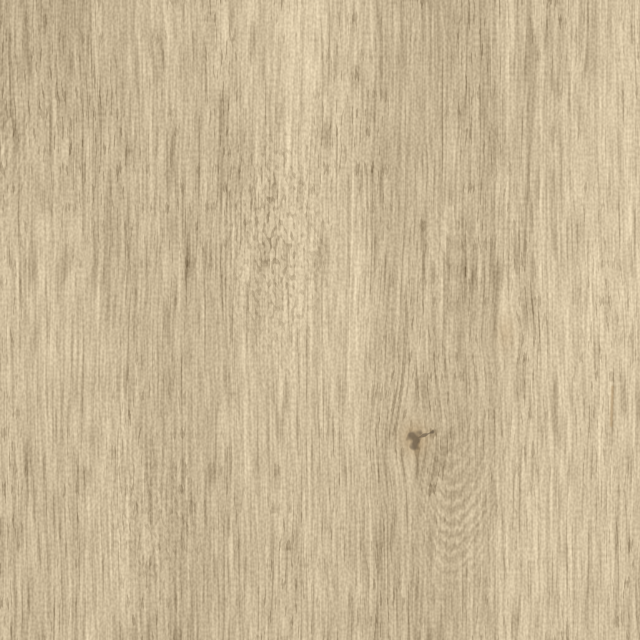
A Shadertoy shader for this texture:

```glsl
// Pale oak boards with vertical grain, arched growth rings and a small knot.
// Stretched gradient noise makes fibres, its zero contours make thin grain
// lines; parabolic fields make arches; elliptical masks place rough patches.

const float TAU = 6.2831853;
const vec3 OAK = vec3(0.786, 0.716, 0.592);
const vec3 TONE_TINT = vec3(1.0, 1.0, 0.94);
const vec3 AMBER = vec3(0.66, 0.53, 0.36);
const vec3 KNOT_DARK = vec3(0.36, 0.31, 0.25);

// Integer hash to a unit gradient direction
vec2 gradientAt(ivec2 cell) {
    uvec2 c = uvec2(cell);
    uint h = c.x * 1597334673u ^ c.y * 3812015801u;
    h = (h ^ (h >> 15)) * 2246822519u;
    h ^= h >> 13;
    float angle = float(h & 65535u) / 65536.0 * TAU;
    return vec2(cos(angle), sin(angle));
}

float gradientNoise(vec2 p) {
    ivec2 i = ivec2(floor(p));
    vec2 f = fract(p);
    vec2 u = f * f * f * (f * (f * 6.0 - 15.0) + 10.0);
    float a = dot(gradientAt(i), f);
    float b = dot(gradientAt(i + ivec2(1, 0)), f - vec2(1, 0));
    float c = dot(gradientAt(i + ivec2(0, 1)), f - vec2(0, 1));
    float d = dot(gradientAt(i + ivec2(1, 1)), f - vec2(1, 1));
    return mix(mix(a, b, u.x), mix(c, d, u.x), u.y);
}

// Soft elliptical spot, 1 at its centre
float spot(vec2 p, vec2 centre, vec2 radius) {
    vec2 q = (p - centre) / radius;
    return exp(-dot(q, q));
}

float segmentDistance(vec2 p, vec2 a, vec2 b) {
    vec2 ab = b - a;
    return length(p - a - ab * clamp(dot(p - a, ab) / dot(ab, ab), 0.0, 1.0));
}

// Sideways shift that leads the fibres around a knot
float knotBend(vec2 p, vec2 knot, vec2 radius, float strength) {
    return -strength * (p.x - knot.x) * spot(p, knot, radius);
}

// U-shaped growth rings, as stacked parabolas with ragged lines
float archRings(vec2 p, float axis, float steepness, float frequency) {
    float dx = p.x - axis;
    float height = p.y - steepness * dx * dx;
    float ragged = 0.50 * gradientNoise(p * vec2(130.0, 50.0))
                 + 1.3 * gradientNoise(p * vec2(14.0, 7.0));
    return sin(TAU * (height * frequency + ragged));
}

// Fibre streaks, from wide bands to hairlines
float fibres(vec2 p) {
    return 0.026 * gradientNoise(p * vec2(40.0, 0.9))
         + 0.050 * gradientNoise(p * vec2(105.0, 2.2) + 17.3)
         + 0.075 * gradientNoise(p * vec2(185.0, 5.0) + 41.7)
         + 0.090 * gradientNoise(p * vec2(255.0, 16.0) + 88.2);
}

// Long thin lines on the zero contours of stretched noise, broken in places
float grainLines(vec2 p, vec2 scale) {
    float line = 1.0 - smoothstep(0.02, 0.11, abs(gradientNoise(p * scale)));
    float gaps = gradientNoise(p * vec2(scale.x * 0.6, 14.0) + 9.7);
    return line * smoothstep(-0.12, 0.22, gaps);
}

// Short dark dashes along the grain
float pores(vec2 p, vec2 scale) {
    float dash = smoothstep(0.20, 0.38, gradientNoise(p * scale + 73.1));
    float density = 0.70 + 1.6 * gradientNoise(p * vec2(15.0, 3.0) + 5.9);
    return dash * clamp(density, 0.1, 1.3);
}

void mainImage(out vec4 fragColor, in vec2 fragCoord) {
    vec2 uv = fragCoord / iResolution.xy;
    vec2 knot = vec2(0.648, 0.314);
    vec2 sideKnot = vec2(0.790, 0.480);

    // Boards: soft seams, each with its own tint
    float second = smoothstep(0.365, 0.385, uv.x);
    float third = smoothstep(0.574, 0.588, uv.x);
    float fourth = smoothstep(0.772, 0.780, uv.x);
    float boardTone = -0.006 + 0.012 * second - 0.032 * third + 0.046 * fourth;

    // Grain direction, continuous across the boards
    vec2 grain = uv;
    grain.x += 0.014 * gradientNoise(uv * vec2(3.0, 1.7) + 3.7)
             + 0.0022 * gradientNoise(uv * vec2(13.0, 7.0));
    grain.x += knotBend(uv, knot, vec2(0.045, 0.075), 0.65);
    grain.x += knotBend(uv, sideKnot, vec2(0.035, 0.050), 0.50);

    // Broad shading
    float tone = boardTone;
    tone += 0.046 * gradientNoise(uv * vec2(6.0, 1.8) + 2.6);
    tone += 0.026 * gradientNoise(uv * vec2(17.0, 2.0) + 8.4);
    tone -= 0.035 * spot(uv, vec2(0.02, 1.0), vec2(0.14, 0.20));
    tone += 0.022 * spot(uv, vec2(0.47, 0.97), vec2(0.09, 0.16));

    // Fibres, lines and pores, calmer where the rings show
    float lowerArch = spot(uv, vec2(0.715, 0.200), vec2(0.055, 0.115));
    float upperArch = spot(uv, vec2(0.705, 0.590), vec2(0.045, 0.150));
    float edgeArch = spot(uv, vec2(0.0, 0.760), vec2(0.045, 0.140));
    float calm = 1.0 - 0.5 * lowerArch;
    tone += fibres(grain) * calm;
    tone -= 0.075 * calm * grainLines(grain, vec2(62.0, 1.7));
    tone -= 0.060 * calm * pores(grain, vec2(170.0, 9.0));
    tone -= 0.080 * pores(grain + 3.1, vec2(240.0, 34.0)) - 0.018;
    tone += 0.085 * gradientNoise(uv * vec2(255.0, 190.0) + 0.37);

    // Arched rings
    tone += 0.050 * lowerArch * archRings(uv, 0.708, 25.0, 46.0);
    tone += 0.024 * upperArch * archRings(uv, 0.710, 55.0, 24.0);
    tone += 0.034 * edgeArch * archRings(uv, -0.020, 22.0, 42.0);

    // Rough patches with short slanted ticks
    float rough = spot(uv, vec2(0.435, 0.620), vec2(0.075, 0.190))
                + 0.55 * spot(uv, vec2(0.245, 0.190), vec2(0.085, 0.120));
    vec2 slanted = vec2(grain.x + 0.12 * uv.y, uv.y);
    float ticks = gradientNoise(slanted * vec2(175.0, 82.0) + 29.0);
    tone -= rough * (0.110 * smoothstep(0.02, 0.32, ticks) - 0.016);

    vec3 colour = OAK + tone * TONE_TINT;

    // Amber stains around the knots and one resin streak
    float streak = segmentDistance(uv, vec2(0.955, 0.335), vec2(0.957, 0.395));
    float stain = 0.40 * spot(uv, knot, vec2(0.020, 0.024))
                + 0.20 * spot(uv, sideKnot, vec2(0.014, 0.026))
                + 0.40 * (1.0 - smoothstep(0.0, 0.004, streak));
    colour = mix(colour, AMBER, min(stain, 0.7));

    // Knot core with a thin crack
    float wobble = 0.010 * gradientNoise(uv * 95.0);
    float core = length((uv - knot) * vec2(1.0, 0.75)) + wobble;
    float crack = segmentDistance(uv, knot, vec2(0.676, 0.325)) + 0.3 * wobble;
    float dark = 0.65 * (1.0 - smoothstep(0.004, 0.014, core));
    dark = max(dark, 0.60 * (1.0 - smoothstep(0.0005, 0.0035, crack)));
    colour = mix(colour, KNOT_DARK, dark);

    fragColor = vec4(clamp(colour, 0.0, 1.0), 1.0);
}
```
